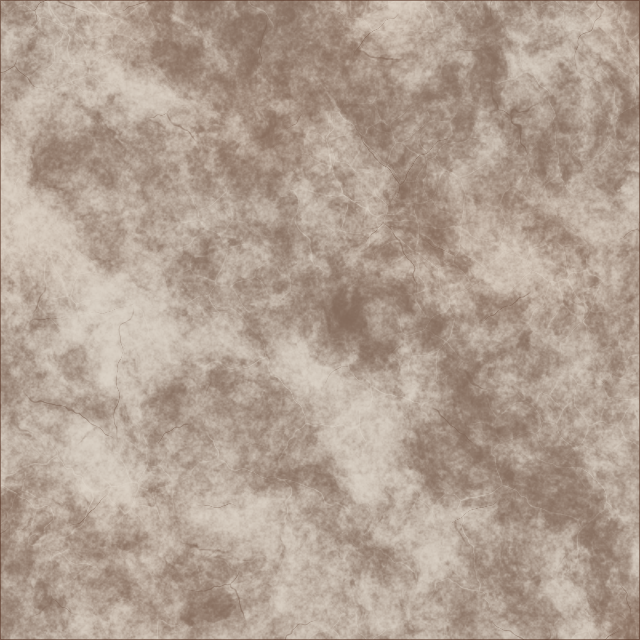
This texture is drawn by a Shadertoy shader. Its source:

```glsl
// Polished beige-brown marble slab with mottled drifts, pale veins and hairline cracks.

float hash(vec2 p) {
    vec3 q = fract(p.xyx * 0.1031);
    q += dot(q, q.yzx + 33.33);
    return fract((q.x + q.y) * q.z);
}

float noise(vec2 p) {
    vec2 i = floor(p), f = fract(p);
    f = f * f * (3.0 - 2.0 * f);
    return mix(mix(hash(i), hash(i + vec2(1, 0)), f.x),
               mix(hash(i + vec2(0, 1)), hash(i + vec2(1, 1)), f.x), f.y);
}

float fbm(vec2 p, int octaves, float gain) {
    float sum = 0.0, total = 0.0, amp = 1.0;
    for (int i = 0; i < octaves; i++) {
        sum += amp * noise(p);
        total += amp;
        amp *= gain;
        p = mat2(1.6, 1.2, -1.2, 1.6) * p + 17.3;
    }
    return sum / total;
}

// Angular fragments: x = gap to the nearest seam, y = random value of the fragment
vec2 fragments(vec2 p) {
    vec2 cell = floor(p);
    float nearest = 9.0, second = 9.0, id = 0.0;
    for (int y = -1; y <= 1; y++)
    for (int x = -1; x <= 1; x++) {
        vec2 c = cell + vec2(x, y);
        float d = length(c + vec2(hash(c), hash(c + 71.7)) - p);
        if (d < nearest) {
            second = nearest;
            nearest = d;
            id = hash(c + 139.1);
        } else {
            second = min(second, d);
        }
    }
    return vec2(second - nearest, id);
}

// Thin line along the seams of the fragments
float seam(float gap, float width) {
    return 1.0 - smoothstep(0.0, width, gap);
}

void mainImage(out vec4 fragColor, in vec2 fragCoord) {
    vec2 uv = fragCoord / iResolution.xy;
    vec2 p = fragCoord / iResolution.y;

    // Crumpled coordinates, and a frame following the falling diagonal grain
    vec2 crumple = vec2(fbm(p * 7.0 + 3.1, 5, 0.55), fbm(p * 7.0 + 41.7, 5, 0.55)) - 0.5;
    vec2 w = p + 0.14 * crumple;
    vec2 grain = vec2(dot(w, vec2(0.83, 0.55)), dot(w, vec2(-0.55, 0.83)));

    // Drifts of pale and dark stone, broken up by mottling
    float clouds = fbm(grain * vec2(9.0, 5.5) + 8.4, 7, 0.56);
    float bands = noise(grain * vec2(6.5, 1.8) + 23.0);
    float mottle = fbm((p + 0.06 * crumple) * 25.0 + 60.0, 5, 0.68);
    float speckle = fbm(p * 80.0 + 9.0, 3, 0.8);
    float patches = smoothstep(0.45, 0.56, fbm(grain * vec2(13.0, 9.0) + 51.0, 6, 0.58));
    float tone = 0.73 + 1.9 * (clouds - 0.5) + 0.30 * (bands - 0.5) + 0.27 * (patches - 0.5)
               + 1.2 * (mottle - 0.5) + 0.62 * (speckle - 0.5);
    float paleSweep = dot(w - vec2(0.22, 0.42), vec2(0.70, 0.71));
    tone += 0.16 * exp(-paleSweep * paleSweep * 90.0);
    float darkSweep = dot(w - vec2(0.57, 0.60), vec2(0.97, 0.24));
    tone -= 0.12 * exp(-darkSweep * darkSweep * 130.0) * smoothstep(0.1, 0.5, w.y);
    tone -= 0.15 * exp(-dot(w - vec2(0.88, 0.84), w - vec2(0.88, 0.84)) * 40.0);

    // Broken fragments and small brown blots in the darker stone
    vec2 coarse = fragments(grain * vec2(9.0, 6.0) + 4.0);
    vec2 fine = fragments((p + 0.07 * crumple) * 23.0 + 30.0);
    tone += 0.20 * (coarse.y - 0.5) * smoothstep(0.0, 0.10, coarse.x);
    tone += 0.13 * (fine.y - 0.5) * smoothstep(0.0, 0.18, fine.x);
    float blots = smoothstep(0.56, 0.68, fbm((p + 0.05 * crumple) * 45.0 + 5.0, 3, 0.55));
    tone -= 0.19 * blots * (1.0 - smoothstep(0.45, 0.90, tone));

    // Pale veins, fading in and out along their length
    float veinMask = smoothstep(0.48, 0.75, noise(p * 8.0 + 13.0));
    float webMask = smoothstep(0.50, 0.78, noise(p * 9.0 + 77.0));
    tone += 0.25 * seam(coarse.x, 0.030) * veinMask;
    tone += 0.18 * seam(fine.x, 0.07) * webMask;

    // Short hairline cracks
    vec2 crackGap = fragments((p + 0.10 * crumple) * mat2(5.0, 3.0, -4.0, 6.0) + 90.0);
    float crackMask = smoothstep(0.58, 0.76, noise(p * 15.0 + 31.0));
    tone -= 0.45 * seam(crackGap.x, 0.018) * crackMask;

    // Crystal grit and bright flecks
    tone += 0.27 * (noise(p * 210.0) - 0.5) + 0.22 * (noise(p * 400.0 + 7.0) - 0.5);
    tone += 0.20 * smoothstep(0.84, 0.97, noise(p * 95.0 + 50.0)) * webMask;

    // Brown to cream, with a soft shoulder at both ends
    tone = 0.60 + 0.72 * tanh((tone - 0.60) / 0.72);
    vec3 color = mix(vec3(0.54, 0.445, 0.385), vec3(0.79, 0.74, 0.69), tone);
    float rust = smoothstep(0.5, 0.85, noise(p * 5.0 + 19.0));
    color += vec3(0.006, -0.002, -0.006) * (rust - 0.3);

    // Dark sawn rim
    vec2 inset = min(uv, 1.0 - uv);
    float rim = 1.0 - smoothstep(0.0003, 0.0018, min(inset.x, inset.y));
    color = mix(color, vec3(0.34, 0.20, 0.14), 0.75 * rim);

    fragColor = vec4(color, 1.0);
}
```
